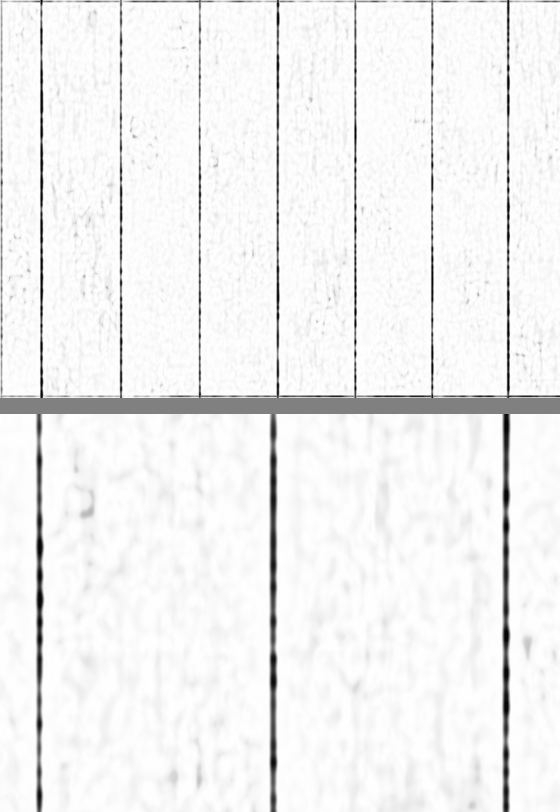
Top, the full canvas; bottom, a detail of the centre.
A WebGL 1 fragment shader for this texture map:

```glsl
precision highp float;

uniform vec2 u_resolution;

const int SEAM_COUNT = 8;

vec2 hashGradient(vec2 cell) {
  vec3 q = fract(cell.xyx * vec3(0.1031, 0.1030, 0.0973));
  q += dot(q, q.yzx + 33.33);
  float angle = 6.2832 * fract((q.x + q.y) * q.z);
  return vec2(cos(angle), sin(angle));
}

float gradientNoise(vec2 p) {
  vec2 cell = floor(p);
  vec2 f = p - cell;
  vec2 u = f * f * f * (f * (f * 6.0 - 15.0) + 10.0);
  vec2 e = vec2(1.0, 0.0);
  float a = dot(hashGradient(cell), f);
  float b = dot(hashGradient(cell + e.xy), f - e.xy);
  float c = dot(hashGradient(cell + e.yx), f - e.yx);
  float d = dot(hashGradient(cell + e.xx), f - e.xx);
  return mix(mix(a, b, u.x), mix(c, d, u.x), u.y);
}

// Soft line coverage at a given distance from its centre
float softLine(float dist, float halfWidth, float softness) {
  return 1.0 - smoothstep(halfWidth - softness, halfWidth + softness, dist);
}

// Boards narrow slightly from left to right; the first one is a half board
float seamPosition(float k) {
  k = max(k, -0.5);
  return 0.0742 + 0.1425 * k - 0.0006 * k * k;
}

// Ragged gap between boards, thinner and paler in places
float seamInk(vec2 p, float k, float height, float softness) {
  float row = 7.37 * k + 0.4;
  float beads = gradientNoise(vec2(p.y * 95.0, row));
  float drift = gradientNoise(vec2(p.y * 7.0, row + 31.0));
  float weight = 0.78 + 0.2 * cos(2.0944 * (k - 3.2));
  float wobble = 0.0007 * drift + 0.0004 * beads;
  float halfWidth = 0.0004 + 0.0016 * weight + 0.0008 * beads + 0.0006 * drift;
  float topFade = smoothstep(0.0, 0.3, height - p.y);
  float ink = 0.62 + 0.35 * weight + 0.6 * beads + 0.35 * drift;
  ink *= mix(mix(0.5, 1.0, weight * weight), 1.0, topFade);
  // The outer left edge is broken up along its length
  ink *= k < 0.0 ? 0.6 + 0.6 * drift : 1.0;
  float dist = abs(p.x - seamPosition(k) - wobble);
  return clamp(ink, 0.0, 1.0) * softLine(dist, halfWidth, softness);
}

// Thin patchy line along a board end
float endInk(float x, float dist, float strength, float row, float softness) {
  float patches = gradientNoise(vec2(x * 24.0, row));
  float beads = gradientNoise(vec2(x * 90.0, row + 9.0));
  float ink = clamp(strength + 0.6 * patches + 0.4 * beads, 0.0, 1.0);
  return ink * softLine(abs(dist), 0.0014, softness);
}

// Shallow dents, upright fibres and sparse darker scars
float woodWear(vec2 p, float board) {
  vec2 q = p + vec2(3.17, 5.71) * (board + 1.0);
  float bend = gradientNoise(q * vec2(16.0, 9.0));
  vec2 warped = q + 0.006 * vec2(bend, gradientNoise(q * 38.0));
  float dents = gradientNoise(warped * vec2(125.0, 88.0));
  float fibres = gradientNoise(warped * vec2(115.0, 17.0));
  float fine = gradientNoise(warped * vec2(210.0, 120.0));
  float patches = gradientNoise(q * vec2(13.0, 6.0));
  float streakiness = 0.6 + 0.4 * cos(2.0944 * (board - 0.8));
  float wear = 0.035 * smoothstep(-0.15, 0.5, dents);
  wear += 0.02 * smoothstep(0.0, 0.5, fine);
  wear += 0.055 * streakiness * smoothstep(0.0, 0.5, fibres + 0.3 * dents);
  wear *= 0.85 + 0.9 * patches;
  float scar = smoothstep(0.3, 0.75, dents + 0.35 * fibres + 0.2 * fine);
  return wear + 0.24 * scar * smoothstep(0.0, 0.45, patches);
}

void main() {
  vec2 p = gl_FragCoord.xy / u_resolution.x;
  float height = u_resolution.y / u_resolution.x;
  float softness = 0.001 + 0.5 / u_resolution.x;

  // Seams, board number and distance to the nearest seam
  float ink = 0.0;
  float board = -1.0;
  float seamDist = 1.0;
  for (int i = 0; i < SEAM_COUNT; i++) {
    float k = float(i) - 1.0;
    float offset = p.x - seamPosition(k);
    board += step(0.0, offset);
    seamDist = min(seamDist, abs(offset));
    ink = max(ink, seamInk(p, k, height, softness));
  }

  // Board ends, darker along the lower right
  float lowerStrength = mix(0.35, 0.8, smoothstep(0.3, 0.4, p.x));
  ink = max(ink, endInk(p.x, height - p.y - 0.0026, 0.45, 2.3, softness));
  ink = max(ink, endInk(p.x, p.y - 0.003, lowerStrength, 5.6, softness));

  // Clean pale rim around each board
  float rimDist = min(seamDist, min(p.y, height - p.y));
  float rim = smoothstep(0.003, 0.015, rimDist);
  float tone = 0.995 - woodWear(p, board) * mix(0.15, 1.0, rim);
  tone = mix(tone, 0.02, ink);
  gl_FragColor = vec4(vec3(clamp(tone, 0.0, 1.0)), 1.0);
}
```
